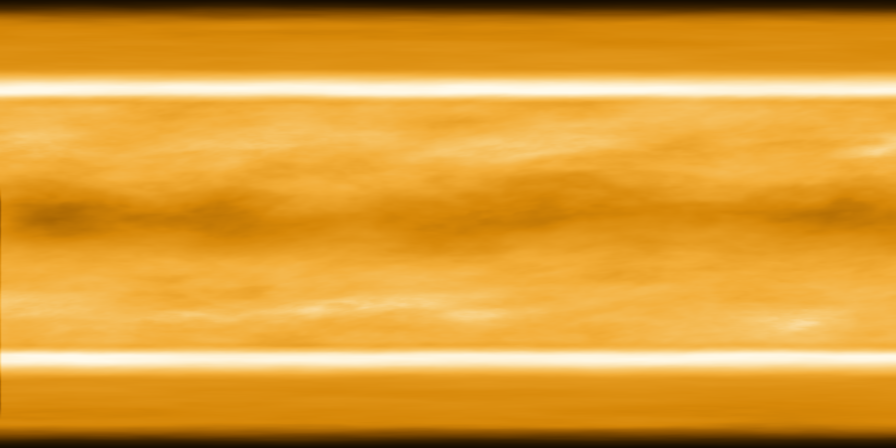
Reproduce this texture procedurally as a Shadertoy shader.

```glsl
vec2 hash22(vec2 p) {
    vec3 q = fract(vec3(p.xyx) * vec3(0.1031, 0.1030, 0.0973));
    q += dot(q, q.yzx + 33.33);
    return fract((q.xx + q.yz) * q.zy);
}

// Soft cellular noise: random cell values blended by distance, in -1..1
float cellNoise(vec2 p) {
    vec2 cell = floor(p), f = fract(p);
    float sum = 0.0, weight = 0.0;
    for (int y = -1; y <= 1; y++)
    for (int x = -1; x <= 1; x++) {
        vec2 offset = vec2(x, y);
        vec2 h = hash22(cell + offset);
        vec2 d = offset + 0.2 + 0.6 * h - f;
        float w = exp(-5.0 * dot(d, d));
        sum += w * (2.0 * hash22(cell + offset + 71.0).x - 1.0);
        weight += w;
    }
    return sum / weight;
}

float layeredCells(vec2 p) {
    float sum = 0.0, amplitude = 0.55;
    for (int i = 0; i < 4; i++) {
        sum += amplitude * cellNoise(p);
        p = p * vec2(2.2, 1.9) + vec2(13.7, 5.3);
        amplitude *= 0.55;
    }
    return sum;
}

// Soft ellipse sheared along x
float wisp(vec2 p, vec2 center, vec2 radius, float slope) {
    vec2 d = p - center;
    d.y -= slope * d.x;
    d /= radius;
    return exp(-dot(d, d));
}

// Plateau between two heights with soft borders
float band(float y, float low, float high, float soft) {
    return smoothstep(low - soft, low + soft, y)
         * (1.0 - smoothstep(high - soft, high + soft, y));
}

// Tone 0..6 from black through amber to cream
vec3 amberRamp(float tone) {
    vec3 color = vec3(0.04, 0.02, 0.0);
    color = mix(color, vec3(0.23, 0.13, 0.00), clamp(tone, 0.0, 1.0));
    color = mix(color, vec3(0.55, 0.32, 0.00), clamp(tone - 1.0, 0.0, 1.0));
    color = mix(color, vec3(0.84, 0.53, 0.03), clamp(tone - 2.0, 0.0, 1.0));
    color = mix(color, vec3(0.95, 0.68, 0.22), clamp(tone - 3.0, 0.0, 1.0));
    color = mix(color, vec3(0.97, 0.79, 0.45), clamp(tone - 4.0, 0.0, 1.0));
    return mix(color, vec3(1.0, 0.98, 0.92), clamp((tone - 5.0) * 0.7, 0.0, 1.0));
}

float brightWisps(vec2 p) {
    float glow = 1.4 * wisp(p, vec2(0.41, 0.318), vec2(0.10, 0.022), 0.14);
    glow += 0.7 * wisp(p, vec2(0.23, 0.292), vec2(0.12, 0.018), 0.08);
    glow += 0.8 * wisp(p, vec2(0.54, 0.297), vec2(0.06, 0.018), 0.06);
    glow += 1.0 * wisp(p, vec2(0.89, 0.292), vec2(0.05, 0.024), 0.10);
    glow += 0.8 * wisp(p, vec2(0.02, 0.325), vec2(0.06, 0.03), -0.1);
    glow += 0.9 * wisp(p, vec2(0.02, 0.67), vec2(0.08, 0.035), 0.10);
    glow += 0.9 * wisp(p, vec2(0.29, 0.672), vec2(0.09, 0.03), 0.12);
    glow += 0.9 * wisp(p, vec2(0.59, 0.675), vec2(0.09, 0.028), 0.18);
    return glow + 1.0 * wisp(p, vec2(0.99, 0.66), vec2(0.05, 0.04), 0.1);
}

float darkBlotches(vec2 p) {
    float shade = 0.6 * wisp(p, vec2(0.07, 0.505), vec2(0.07, 0.055), -0.1);
    shade += 0.45 * wisp(p, vec2(0.27, 0.49), vec2(0.10, 0.06), 0.1);
    shade += 0.25 * wisp(p, vec2(0.53, 0.54), vec2(0.08, 0.07), 0.15);
    return shade + 0.5 * wisp(p, vec2(0.91, 0.52), vec2(0.06, 0.06), 0.0);
}

void mainImage(out vec4 fragColor, in vec2 fragCoord) {
    vec2 uv = fragCoord / iResolution.xy;
    vec2 flow = vec2(uv.x, uv.y - 0.10 * uv.x + 0.006 * sin(19.0 * uv.x + 8.0 * uv.y));
    float cloud = layeredCells(flow * vec2(7.0, 14.0));
    float streak = layeredCells(flow * vec2(14.0, 42.0) + 30.0);
    float grain = layeredCells(uv * vec2(5.0, 45.0) + 90.0);

    // Polar zones and the cloudy middle
    float middle = band(uv.y, 0.225, 0.775, 0.02);
    float polar = 3.0 + 0.18 * grain + 0.35 * band(uv.y, 0.11, 0.89, 0.06);
    float belt = exp(-pow(abs(uv.y - 0.51 + 0.015 * cloud) / 0.085, 2.0));
    float clouds = 4.22 - 1.1 * belt - darkBlotches(uv);
    clouds += 0.5 * cloud + 0.3 * streak * (1.0 - 0.6 * belt);
    clouds += brightWisps(uv + vec2(0.0, 0.01 * cloud)) * (0.85 + 0.5 * streak);
    float tone = mix(polar, clouds, middle);

    // Two pale bands, mirrored, crisp inside and fading outward
    float height = abs(uv.y - 0.5) + 0.002 * streak;
    float rise = smoothstep(0.268, 0.296, height);
    float fall = 1.0 - smoothstep(0.300, 0.350, height);
    tone = mix(tone, 6.35 + 0.25 * grain, rise * fall);

    // Dark poles and the thin seam on the left
    float edge = min(uv.y, 1.0 - uv.y) + 0.003 * grain;
    tone *= smoothstep(-0.012, 0.06, edge);
    tone -= 0.8 * (1.0 - smoothstep(0.0, 0.0025, uv.x)) * band(uv.y, 0.08, 0.57, 0.02);

    fragColor = vec4(amberRamp(tone), 1.0);
}
```
